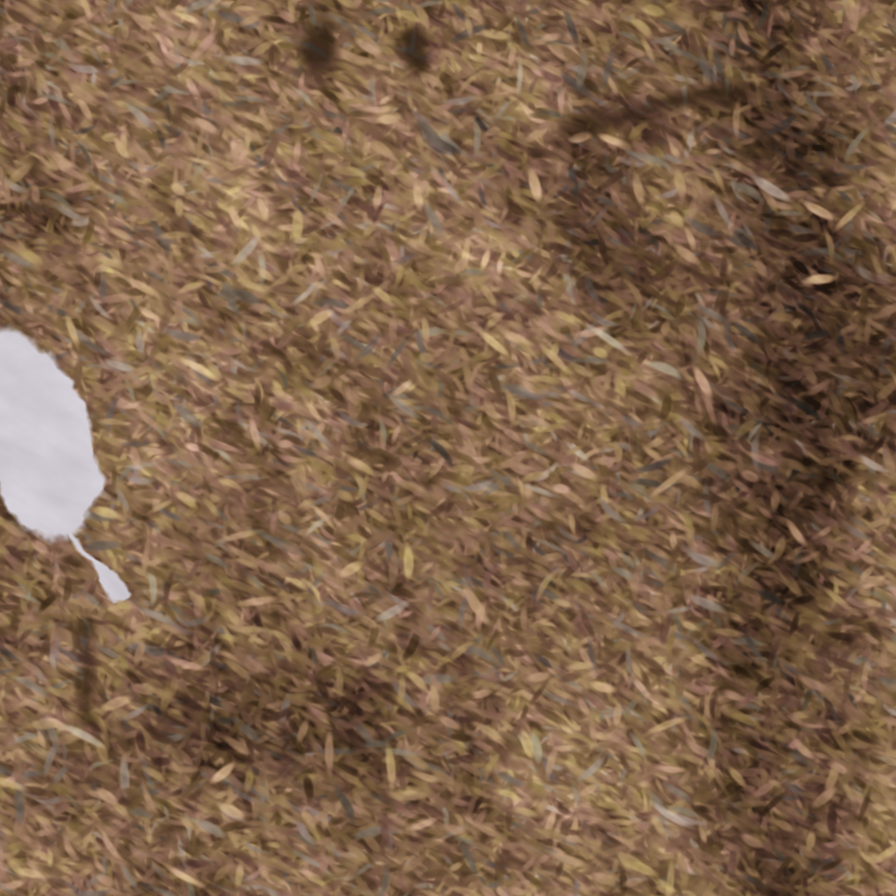
Reproduce this texture procedurally as a WebGL 2 fragment shader.

```glsl
#version 300 es
precision highp float;

uniform vec2 u_resolution;
out vec4 fragColor;

vec4 hash4(vec2 p) {
  vec4 q = fract(p.xyxy * vec4(.1031, .1030, .0973, .1099));
  q += dot(q, q.wzxy + 33.33);
  return fract((q.xxyz + q.yzzw) * q.zywx);
}

float noise(vec2 p) {
  vec2 i = floor(p), f = fract(p);
  f *= f * (3. - 2. * f);
  return mix(mix(hash4(i).x, hash4(i + vec2(1, 0)).x, f.x),
             mix(hash4(i + vec2(0, 1)).x, hash4(i + 1.).x, f.x), f.y);
}

float fbm(vec2 p) {
  float sum = 0., amp = .5;
  for (int i = 0; i < 4; i++) {
    sum += amp * noise(p);
    p = mat2(1.6, 1.2, -1.2, 1.6) * p + 7.3;
    amp *= .5;
  }
  return sum / .9375;
}

vec2 turn(vec2 p, float a) {
  return vec2(cos(a) * p.x + sin(a) * p.y, cos(a) * p.y - sin(a) * p.x);
}

float ellipse(vec2 p, vec2 radii) {
  return (length(p / radii) - 1.) * min(radii.x, radii.y);
}

// Soft spot: 1 at the centre, 0 outside the radii
float spot(vec2 p, vec2 centre, vec2 radii) {
  return smoothstep(1., .2, length((p - centre) / radii));
}

float segment(vec2 p, vec2 a, vec2 b) {
  vec2 ab = b - a;
  return length(p - a - ab * clamp(dot(p - a, ab) / dot(ab, ab), 0., 1.));
}

// Broad light and shade of the ground
float groundTone(vec2 p) {
  vec2 w = p + .09 * (vec2(fbm(p * 9. + 3.), fbm(p * 9. + 41.)) - .5);
  float tone = .535 + .26 * (fbm(p * 5. + 11.) - .5) + .2 * (fbm(p * 17.) - .5);
  tone -= .2 * smoothstep(.13, .0, abs(w.x - .88 + .05 * sin(w.y * 7.)));
  tone -= .12 * spot(w, vec2(.70, .77), vec2(.17, .2));
  tone += .12 * spot(w, vec2(.78, .78), vec2(.09, .1));
  tone -= .13 * spot(w, vec2(.33, .19), vec2(.25, .13));
  tone -= .12 * spot(w, vec2(.03, .75), vec2(.11, .07));
  tone += .05 * spot(w, vec2(.45, .75), vec2(.28, .35));
  return tone;
}

// Dark holes and cracks
float pits(vec2 p) {
  vec2 w = p + .03 * (vec2(fbm(p * 24.), fbm(p * 24. + 19.)) - .5);
  float dark = spot(w, vec2(.355, .94), vec2(.028, .05));
  dark = max(dark, spot(w, vec2(.465, .945), vec2(.025, .035)));
  dark = max(dark, .8 * smoothstep(.022, .0, segment(w, vec2(.63, .86), vec2(.83, .9))));
  return max(dark, .7 * smoothstep(.015, .0, segment(w, vec2(.1, .19), vec2(.1, .3))));
}

// Oriented flakes; state holds tone, hue and greyness
vec3 scatter(vec3 state, vec2 p, float count, float share, vec2 size, float tone, float contrast) {
  vec2 cell = floor(p * count), f = fract(p * count);
  float blur = .002 * count;
  for (int y = -1; y <= 1; y++)
    for (int x = -1; x <= 1; x++) {
      vec2 o = vec2(x, y);
      vec4 h = hash4(cell + o + count * 3.7);
      vec4 k = hash4(cell + o + count * 5.1 + 71.);
      float t = 2. * h.z - 1.;
      vec2 q = turn(f - o - h.xy, -.5 + 1.5 * t * abs(t));
      q.y += .4 * (k.w - .5) * q.x * q.x;
      float d = ellipse(q, size * vec2(.5 + .5 * k.z, .6 + .4 * h.x));
      float mask = smoothstep(blur, -blur, d) * step(h.w, share);
      vec3 flake = vec3(tone + contrast * (k.x + k.y - 1.), k.w * 2. - 1., step(.91, k.z));
      state = mix(state, flake, .8 * mask);
    }
  return state;
}

void main() {
  vec2 p = gl_FragCoord.xy / u_resolution.y;
  float ground = groundTone(p), hole = pits(p);

  // Fine fibres, then small flakes, then pale chips
  vec2 along = turn(p, -.5);
  float fibre = noise(along * vec2(70, 170)) - .5;
  vec3 state = vec3(ground - .06 + .2 * fibre, 0, 0);
  for (int i = 0; i < 6; i++)
    state = scatter(state, p, 78. - 7. * float(i), .85 - .08 * float(i),
                    vec2(.85, .23), ground, .27);
  state = scatter(state, p, 25., .22, vec2(.42, .14), ground + .15, .12);
  state = scatter(state, p, 15., .3, vec2(.36, .09), .76, .12);
  state.x += .1 * fibre + .07 * (noise(p * 130.) - .5);
  state.x = clamp(mix(state.x, .2, .85 * hole), .13, .92);

  // Brown ramp with ochre, pink and grey variation
  float v = state.x;
  vec3 color = v * vec3(1, .62 + .28 * v, .4 + .31 * v);
  float hue = state.y + 1.5 * (noise(p * 60. + 5.) - .5);
  color += hue * v * vec3(-.02, .018, -.06);
  color = mix(color, v * vec3(.9, .87, .85), .65 * state.z);

  // White patch with a ragged rim and a thin tail
  vec2 w = p + .028 * (vec2(fbm(p * 28.), fbm(p * 28. + 9.)) - .5);
  float patchEdge = ellipse(turn(w - vec2(.037, .515), .3), vec2(.064, .122));
  float tail = segment(w, vec2(.075, .41), vec2(.135, .335));
  tail -= .004 + .009 * spot(p, vec2(.128, .345), vec2(.04));
  float white = smoothstep(.003, -.003, min(patchEdge, tail));
  vec3 whiteColor = vec3(.81, .79, .82) + .09 * (fbm(along * vec2(25, 50)) - .5);
  color = mix(color, whiteColor, white);

  fragColor = vec4(color, 1);
}
```
